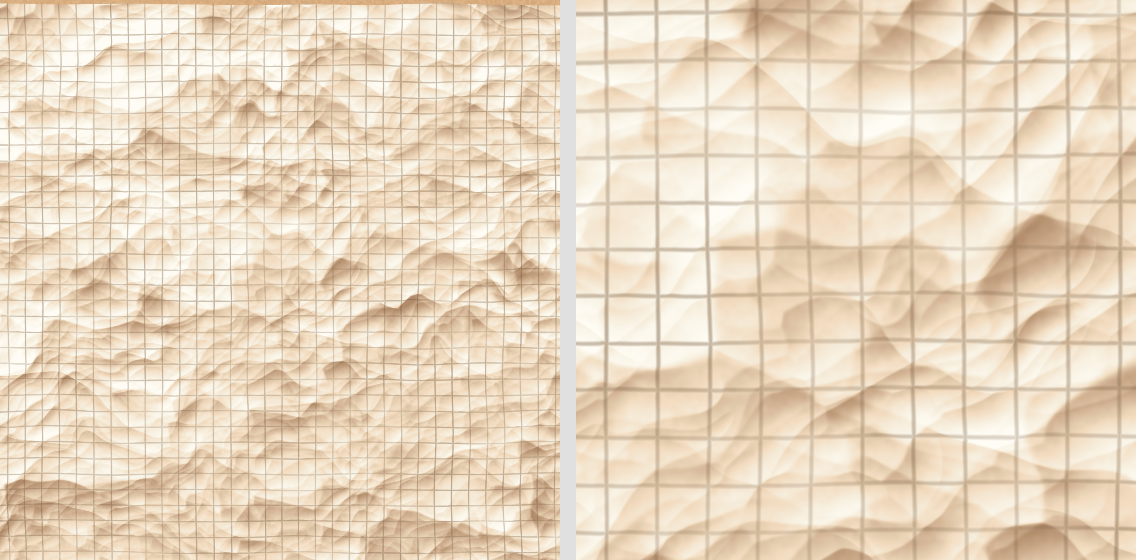
Left: the whole. Right: its middle third, enlarged.
This texture is drawn by a Shadertoy shader. Its source:

```glsl
// Crumpled cream graph paper, lit from the upper left, with a tan strip along the top.

const vec2 LIGHT = vec2(-0.42, 0.91);
const vec2 GRID_CELLS = vec2(32.8, 35.7);
const vec3 INK = vec3(0.58, 0.49, 0.39);
const vec3 TABLE = vec3(0.85, 0.68, 0.50);

vec2 hash2(vec2 p) {
    vec3 q = fract(p.xyx * vec3(0.1031, 0.1030, 0.0973));
    q += dot(q, q.yzx + 33.33);
    return fract((q.xx + q.yz) * q.zy);
}

float noise(vec2 p) {
    vec2 i = floor(p), f = fract(p);
    vec2 u = f * f * (3.0 - 2.0 * f);
    float low = mix(hash2(i).x, hash2(i + vec2(1, 0)).x, u.x);
    float high = mix(hash2(i + vec2(0, 1)).x, hash2(i + vec2(1, 1)).x, u.x);
    return mix(low, high, u.y);
}

vec2 noise2(vec2 p) {
    return vec2(noise(p), noise(p + vec2(37.2, 81.7))) - 0.5;
}

vec2 turn(vec2 p, float angle) {
    float c = cos(angle), s = sin(angle);
    return vec2(c * p.x + s * p.y, c * p.y - s * p.x);
}

// Lit slope of bowl-shaped facets that meet in sharp ridges
float facets(vec2 p, float angle, vec2 scale, float sharpness) {
    vec2 q = turn(p, angle) * scale + scale.yx;
    vec2 light = turn(LIGHT, angle);
    vec2 cell = floor(q);
    float total = 0.0, slope = 0.0;
    for (int y = -1; y <= 1; y++)
    for (int x = -1; x <= 1; x++) {
        vec2 id = cell + vec2(x, y);
        vec2 toPoint = q - id - 0.1 - 0.8 * hash2(id);
        vec2 traits = hash2(id + 57.0);
        float weight = exp(-sharpness * (dot(toPoint, toPoint) + 0.2 * traits.x));
        slope += weight * (traits.y - 0.5 - 2.0 * dot(toPoint, light));
        total += weight;
    }
    return slope / max(total, 1e-30);
}

float ridge(vec2 p, float angle, vec2 scale) {
    return 1.0 - abs(2.0 * noise(turn(p, angle) * scale + 19.0) - 1.0);
}

// Lit slope of long creases that fade in and out
float creases(vec2 p, float angle, vec2 scale) {
    float stepSize = 0.002;
    float rise = ridge(p, angle, scale) - ridge(p + LIGHT * stepSize, angle, scale);
    return rise / (stepSize * scale.y);
}

// Strength of a fold layer, varying over the sheet
float patches(vec2 p, float scale) {
    return 0.4 + 1.2 * noise(p * scale + scale);
}

float relief(vec2 p) {
    vec2 q = p + 0.06 * noise2(p * 7.0) + 0.018 * noise2(p * 24.0);
    float slope = 0.80 * patches(p, 4.0) * facets(q, -0.32, vec2(4.5, 10.0), 50.0);
    slope += 0.70 * patches(p, 5.0) * facets(q, 0.28, vec2(8.0, 17.0), 40.0);
    slope += 0.58 * patches(p, 7.0) * facets(q, -0.48, vec2(14.0, 27.0), 30.0);
    slope += 0.42 * patches(p, 9.0) * facets(q, 0.55, vec2(27.0, 43.0), 22.0);
    slope += 0.50 * creases(q, -0.38, vec2(8.0, 20.0));
    slope += 0.35 * creases(q, 0.65, vec2(14.0, 32.0));
    return slope;
}

// Broad light: a glow at the upper left, dimmer toward the bottom
float broadLight(vec2 p) {
    vec2 d = (p - vec2(0.14, 0.86)) / vec2(0.38, 0.22);
    return 0.95 * exp(-dot(d, d)) + 0.45 * (p.y - 0.5) + 0.5 * (noise(p * 3.0) - 0.5);
}

vec3 toward(vec3 color, vec3 next, float tone, float start, float end) {
    return mix(color, next, clamp((tone - start) / (end - start), 0.0, 1.0));
}

vec3 paperColor(float tone) {
    vec3 c = vec3(0.69, 0.54, 0.41);
    c = toward(c, vec3(0.76, 0.63, 0.50), tone, -2.8, -1.96);
    c = toward(c, vec3(0.84, 0.72, 0.60), tone, -1.96, -1.23);
    c = toward(c, vec3(0.89, 0.80, 0.68), tone, -1.23, -0.63);
    c = toward(c, vec3(0.95, 0.86, 0.75), tone, -0.63, -0.04);
    c = toward(c, vec3(0.96, 0.91, 0.83), tone, -0.04, 0.61);
    c = toward(c, vec3(0.98, 0.96, 0.91), tone, 0.61, 1.48);
    return toward(c, vec3(1.0, 0.99, 0.96), tone, 1.48, 2.4);
}

float gridLines(vec2 p) {
    vec2 d = abs(fract(p * GRID_CELLS) - 0.5) / GRID_CELLS;
    vec2 lines = 1.0 - smoothstep(0.0002, 0.0021, d);
    return max(lines.x, 0.85 * lines.y);
}

void mainImage(out vec4 fragColor, in vec2 fragCoord) {
    vec2 p = fragCoord / iResolution.y;
    float slope = relief(p);
    float grain = noise(p * 260.0) - 0.5;
    vec3 color = paperColor(slope + broadLight(p) + 0.25 * grain + 0.1);

    // Printed grid, bent a little by the folds
    vec2 bent = p + 0.005 * noise2(p * 9.0) + 0.0005 * slope * LIGHT;
    float ink = gridLines(bent) * mix(0.25, 0.6, noise(p * 15.0));
    color = mix(color, INK * (0.6 + 0.4 * color), ink);

    // Table beyond the uneven upper edge
    float edge = 0.990 + 0.005 * noise(vec2(p.x * 9.0, 4.0));
    vec3 table = TABLE + 0.06 * grain;
    color = mix(color, table, smoothstep(edge - 0.001, edge + 0.001, p.y));
    fragColor = vec4(color, 1.0);
}
```
